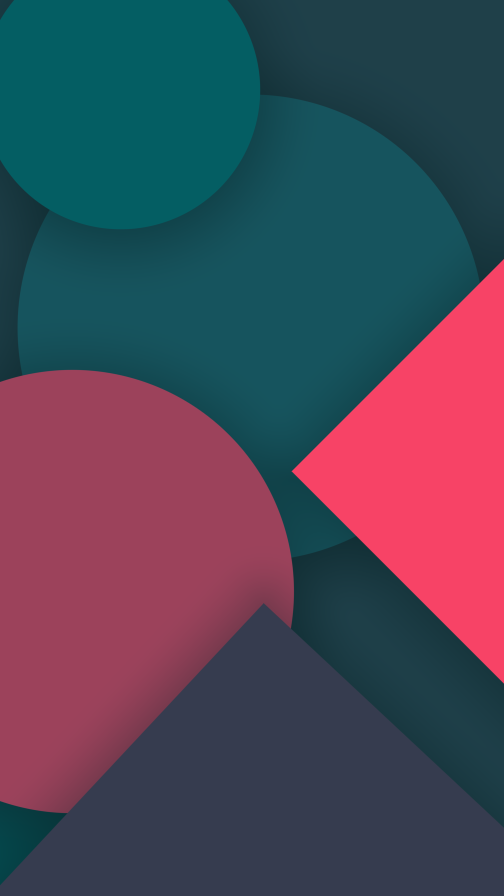
Write a WebGL 1 fragment shader that draws this background.

```glsl
precision highp float;
// Layered paper background: three discs and two square corners with soft shadows.

uniform vec2 u_resolution;

// Lengths are fractions of the canvas height; x is measured from the left edge.
const float ASPECT = 0.5625;

const vec3 BACKDROP = vec3(0.120, 0.250, 0.288);
const vec3 BACKDROP_GLOW = vec3(0.020, 0.300, 0.320);
const vec3 TEAL = vec3(0.015, 0.370, 0.390);
const vec3 PETROL = vec3(0.088, 0.330, 0.368);
const vec3 PLUM = vec3(0.610, 0.260, 0.358);
const vec3 CORAL = vec3(0.970, 0.262, 0.400);
const vec3 SLATE = vec3(0.212, 0.235, 0.308);
const vec3 SHADOW = vec3(0.020, 0.120, 0.130);

// Discs: centre and radius
const vec3 PETROL_DISC = vec3(0.2800, 0.6341, 0.2604);
const vec3 TEAL_DISC = vec3(0.1348, 0.8997, 0.1556);
const vec3 PLUM_DISC = vec3(0.0807, 0.3398, 0.2474);

// Corners: apex and angle of the first edge normal
const vec3 CORAL_CORNER = vec3(0.3255, 0.4740, 3.92699);
const vec3 SLATE_CORNER = vec3(0.2943, 0.3268, 2.3900);

const float SHADOW_BLUR = 0.075;
const float SHADOW_STRENGTH = 0.55;
const vec2 SHADOW_OFFSET = vec2(0.0, -0.009);

float disc(vec2 p, vec3 shape) {
  return length(p - shape.xy) - shape.z;
}

// Signed distance to an infinite right-angled corner
float corner(vec2 p, vec3 shape) {
  vec2 normal = vec2(cos(shape.z), sin(shape.z));
  vec2 q = p - shape.xy;
  vec2 d = vec2(dot(q, normal), dot(q, vec2(normal.y, -normal.x)));
  return length(max(d, 0.0)) + min(max(d.x, d.y), 0.0);
}

vec3 shade(vec3 base, float d) {
  float amount = 1.0 - smoothstep(-SHADOW_BLUR, SHADOW_BLUR, d);
  return mix(base, SHADOW, SHADOW_STRENGTH * amount);
}

vec3 fill(vec3 base, vec3 paint, float d) {
  float pixel = 1.0 / u_resolution.y;
  return mix(base, paint, 1.0 - smoothstep(-0.7 * pixel, 0.7 * pixel, d));
}

void main() {
  vec2 p = gl_FragCoord.xy / u_resolution * vec2(ASPECT, 1.0);
  vec2 s = p - SHADOW_OFFSET;

  // Backdrop with a greener lower left corner
  float glow = 1.0 - smoothstep(0.05, 0.25, length(p));
  vec3 color = mix(BACKDROP, BACKDROP_GLOW, glow);

  // Rear discs
  color = shade(color, disc(s, PETROL_DISC));
  color = fill(color, PETROL, disc(p, PETROL_DISC));
  color = shade(color, disc(s, TEAL_DISC));
  color = fill(color, TEAL, disc(p, TEAL_DISC));

  // Plum disc and coral corner share a level, so neither shades the other
  color = shade(color, corner(s, CORAL_CORNER));
  color = shade(color, disc(s, PLUM_DISC));
  color = fill(color, PLUM, disc(p, PLUM_DISC));
  color = fill(color, CORAL, corner(p, CORAL_CORNER));

  // Front corner
  color = shade(color, corner(s, SLATE_CORNER));
  color = fill(color, SLATE, corner(p, SLATE_CORNER));

  gl_FragColor = vec4(color, 1.0);
}
```
